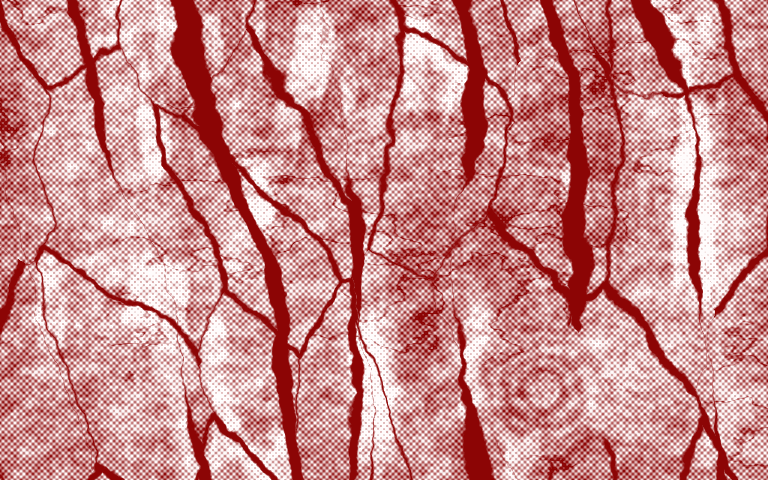
Reproduce this texture procedurally as a Shadertoy shader.

```glsl
const vec3 INK = vec3(0.54, 0.0, 0.0);
const vec3 PAPER = vec3(1.0, 0.99, 0.99);
const float TAU = 6.2831853;

float hash(vec2 p) {
    return fract(sin(dot(p, vec2(127.1, 311.7))) * 43758.5453);
}

float noise(vec2 p) {
    vec2 cell = floor(p);
    vec2 f = fract(p);
    f = f * f * (3.0 - 2.0 * f);
    float low = mix(hash(cell), hash(cell + vec2(1, 0)), f.x);
    float high = mix(hash(cell + vec2(0, 1)), hash(cell + vec2(1, 1)), f.x);
    return mix(low, high, f.y);
}

// Layered noise, centred on zero
float fbm(vec2 p) {
    float sum = 0.0;
    float amp = 0.5;
    for (int i = 0; i < 5; i++) {
        sum += amp * (noise(p) - 0.5);
        p = mat2(1.6, 1.2, -1.2, 1.6) * p + 17.3;
        amp *= 0.5;
    }
    return sum;
}

// Long upright fissures that open and close along their length
float fissureDistance(vec2 p, float spacing, float halfWidth) {
    float u = p.x / spacing;
    float open = smoothstep(0.2, 0.8, noise(vec2(floor(u) * 7.3, p.y * 4.0)));
    return abs(fract(u) - 0.5) * spacing - mix(-0.004, halfWidth, open);
}

// Cracks between tall plates, wider where they run upright
float plateDistance(vec2 p, vec2 scale, float halfWidth) {
    vec2 cell = floor(p * scale);
    vec2 f = fract(p * scale);
    vec2 nearest = vec2(0.0);
    vec2 owner = vec2(0.0);
    float best = 9.0;
    for (int y = -1; y <= 1; y++)
    for (int x = -1; x <= 1; x++) {
        vec2 id = cell + vec2(x, y);
        vec2 r = vec2(x, y) + vec2(hash(id), hash(id + 41.7)) - f;
        if (dot(r, r) < best) {
            best = dot(r, r);
            nearest = r;
            owner = id;
        }
    }
    float edge = 9.0;
    for (int y = -2; y <= 2; y++)
    for (int x = -2; x <= 2; x++) {
        vec2 id = cell + vec2(x, y);
        vec2 r = vec2(x, y) + vec2(hash(id), hash(id + 41.7)) - f;
        vec2 gap = r - nearest;
        if (dot(gap, gap) > 0.0001) {
            vec2 n = normalize(gap);
            float d = dot(0.5 * (nearest + r), n) / length(n * scale);
            float open = hash(owner + id) * mix(0.5, 1.0, abs(n.x));
            edge = min(edge, d - mix(-0.005, halfWidth, open));
        }
    }
    return edge;
}

// Light and dark of the bark surface, without its deep gaps
float barkTone(vec2 p) {
    vec2 q = p + 0.05 * vec2(fbm(p * 6.0), fbm(p * 6.0 + 31.0));
    vec2 lightStep = vec2(-0.12, 0.28);
    vec2 bump = q * vec2(13.0, 19.0);
    float relief = fbm(bump) - fbm(bump + lightStep);
    float crease = 1.0 - smoothstep(0.0, 0.03, abs(fbm(q * vec2(8.0, 15.0) + 5.0)));
    crease *= smoothstep(0.35, 0.7, noise(p * 7.0 + 3.0));
    float grain = noise(p * 125.0) - 0.5;
    return 0.62 + 0.75 * fbm(p * vec2(8.0, 4.0)) + 0.9 * relief
        + 0.32 * grain - 0.36 * crease;
}

// Staggered round dots, from -1 to 1
float halftone(vec2 p, float frequency) {
    vec2 wave = cos(TAU * p * frequency);
    return wave.x * wave.y;
}

void mainImage(out vec4 fragColor, in vec2 fragCoord) {
    vec2 p = fragCoord / iResolution.y;

    // Leaning, jagged coordinates for the gaps
    vec2 bent = p + vec2(0.15 * p.y, 0.0);
    bent.x += 0.17 * (noise(p * vec2(2.2, 2.6) + 8.0) - 0.5);
    bent += 0.06 * vec2(fbm(p * 9.0), fbm(p * 9.0 + 19.0));
    bent += 0.018 * vec2(fbm(p * 38.0), fbm(p * 38.0 + 7.0));

    // Ringed knot
    vec2 fromKnot = p - vec2(1.14, 0.18);
    float radius = length(fromKnot * vec2(1.0, 1.15)) + 0.07 * fbm(p * 10.0);
    float knot = 1.0 - smoothstep(0.09, 0.17, radius);
    float rings = sin(radius * 190.0 + 5.0 * fbm(p * 14.0));

    float gap = min(fissureDistance(bent, 0.235, 0.021),
                    plateDistance(bent, vec2(4.6, 2.3), 0.011));
    gap += 0.05 * knot;

    // Pale flakes along the gaps and in the knot
    float flake = smoothstep(0.03, 0.12, fbm(p * vec2(9.0, 3.5) + 23.0));
    flake *= 1.0 - smoothstep(0.02, 0.07, gap);
    flake = max(flake, 0.8 * (1.0 - smoothstep(0.025, 0.045, radius)));

    float tone = barkTone(p) + 0.38 * flake + 0.11 * knot * rings;
    tone += 0.38 * halftone(p, 80.0);
    tone *= smoothstep(0.0, 0.007, gap);
    fragColor = vec4(mix(INK, PAPER, clamp(tone, 0.02, 1.0)), 1.0);
}
```
